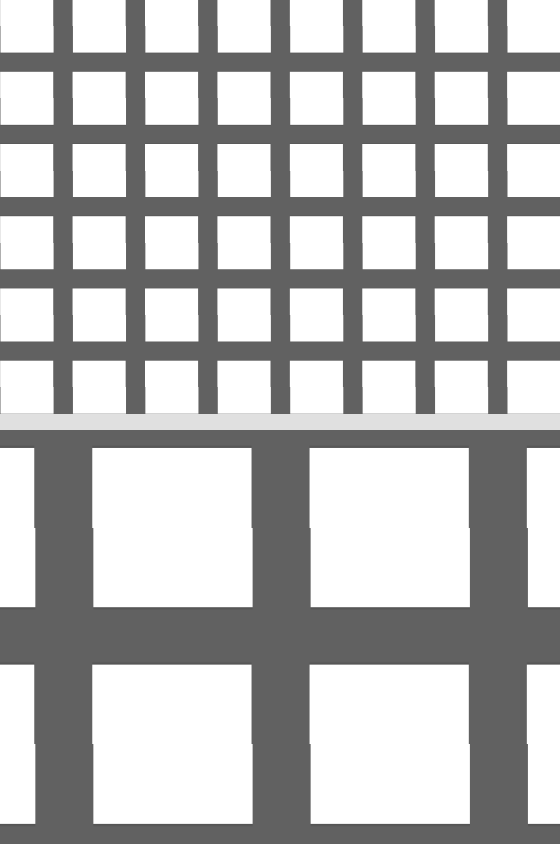
Top, the full canvas; bottom, a detail of the centre.
This pattern is drawn by a WebGL 2 fragment shader. Its source:

```glsl
#version 300 es
precision highp float;
// Draws a grey lattice of broad bars over white squares, with slightly jogged sides.

uniform vec2 u_resolution;
out vec4 fragColor;

void main() {
    // Lattice coordinates: whole numbers fall on the bar centres
    vec2 repeats = vec2(7.732, 5.732);
    vec2 grid = gl_FragCoord.xy / u_resolution * repeats - 0.871;
    vec2 pixel = repeats / u_resolution;

    // The lower half of each square sits a hair to the right
    grid.x -= 0.005 * (step(fract(grid.y), 0.5) - 0.5);

    // Distance to the nearest bar centre, and coverage by the opening
    vec2 barDistance = abs(fract(grid + 0.5) - 0.5);
    vec2 edgeDistance = barDistance - vec2(0.1335, 0.1325);
    vec2 opening = clamp(edgeDistance / pixel + 0.5, 0.0, 1.0);

    // Faint dark rim where horizontal bars meet the squares
    float rim = opening.x * (1.0 - smoothstep(0.004, 0.016, abs(edgeDistance.y)));
    vec3 barColor = vec3(0.38) * (1.0 - 0.12 * rim);

    fragColor = vec4(mix(barColor, vec3(1.0), opening.x * opening.y), 1.0);
}
```
